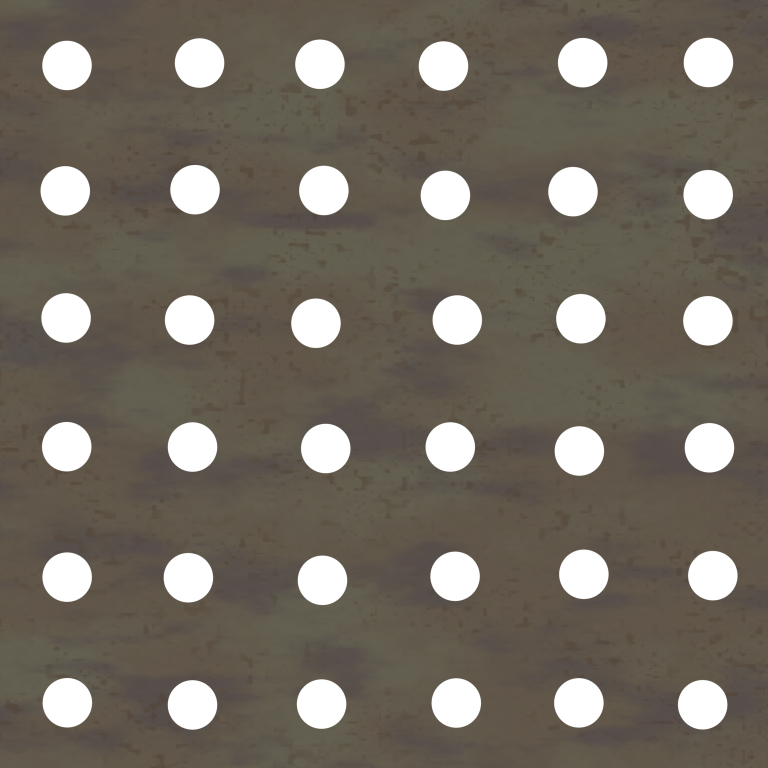
Write a three.js fragment shader that draws this pattern.

```glsl
varying vec2 vUv;

const float DOTS = 6.0;                         // dots across and down
const float RADIUS = 0.0322;                    // canvas units
const vec2 JITTER = vec2(0.12, 0.055);          // full range, in cells
const vec2 OFFSET = vec2(0.018, -0.008);        // mean shift, in cells
const vec3 DOT_COLOR = vec3(1.0);
const vec3 OLIVE = vec3(0.390, 0.374, 0.314);
const vec3 BROWN = vec3(0.378, 0.338, 0.286);
const vec3 STAIN = vec3(0.325, 0.295, 0.290);
const vec3 RUST = vec3(0.315, 0.255, 0.205);
const float GRAIN = 0.022;

float hash(vec2 p) {
  vec3 q = fract(vec3(p.xyx) * 0.1031);
  q += dot(q, q.yzx + 33.33);
  return fract((q.x + q.y) * q.z);
}

float noise(vec2 p) {
  vec2 i = floor(p);
  vec2 f = fract(p);
  f = f * f * (3.0 - 2.0 * f);
  float low = mix(hash(i), hash(i + vec2(1.0, 0.0)), f.x);
  float high = mix(hash(i + vec2(0.0, 1.0)), hash(i + 1.0), f.x);
  return mix(low, high, f.y);
}

float fbm(vec2 p) {
  float sum = 0.0;
  float weight = 0.5;
  for (int i = 0; i < 5; i++) {
    sum += weight * noise(p);
    p = p * 2.03 + 17.3;
    weight *= 0.5;
  }
  return sum / 0.96875;
}

// Weathered ground: olive and brown clouds, streaky stains, rust specks
vec3 ground(vec2 uv) {
  float rowBand = 0.5 - 0.5 * cos(6.2831853 * uv.y * DOTS);
  float cloud = fbm(uv * vec2(6.0, 11.0) + 3.7);
  vec3 color = mix(OLIVE, BROWN, smoothstep(0.28, 0.64, cloud + 0.12 * (rowBand - 0.5)));

  float streak = fbm(uv * vec2(9.0, 28.0) + 41.0);
  float stain = smoothstep(0.46, 0.78, streak + 0.14 * (rowBand - 0.5));
  color = mix(color, STAIN, 0.75 * stain);

  float patches = smoothstep(0.35, 0.65, fbm(uv * vec2(10.0, 15.0) + 73.0));
  float specks = smoothstep(0.68, 0.92, noise(uv * vec2(95.0, 135.0) + 9.0));
  specks += 0.6 * smoothstep(0.72, 0.95, noise(uv * vec2(190.0, 240.0) + 57.0));
  color = mix(color, RUST, 0.5 * min(specks, 1.0) * mix(0.15, 1.0, patches));

  float grain = fbm(uv * vec2(90.0, 150.0) + 21.0) - 0.5;
  return color * (1.0 + 2.0 * GRAIN * grain);
}

// Signed distance to the dot of this cell; the left column stays aligned
float dotDistance(vec2 uv) {
  vec2 cell = floor(uv * DOTS);
  vec2 wobble = vec2(hash(cell + 5.0), hash(cell + 29.0)) - 0.5;
  wobble.x *= mix(0.2, 1.0, step(0.5, cell.x));
  vec2 center = (cell + 0.5 + OFFSET + JITTER * wobble) / DOTS;
  return length(uv - center) - RADIUS;
}

void main() {
  float edge = 0.7 * max(fwidth(vUv.x), fwidth(vUv.y));
  float coverage = 1.0 - smoothstep(-edge, edge, dotDistance(vUv));
  gl_FragColor = vec4(mix(ground(vUv), DOT_COLOR, coverage), 1.0);
}
```
